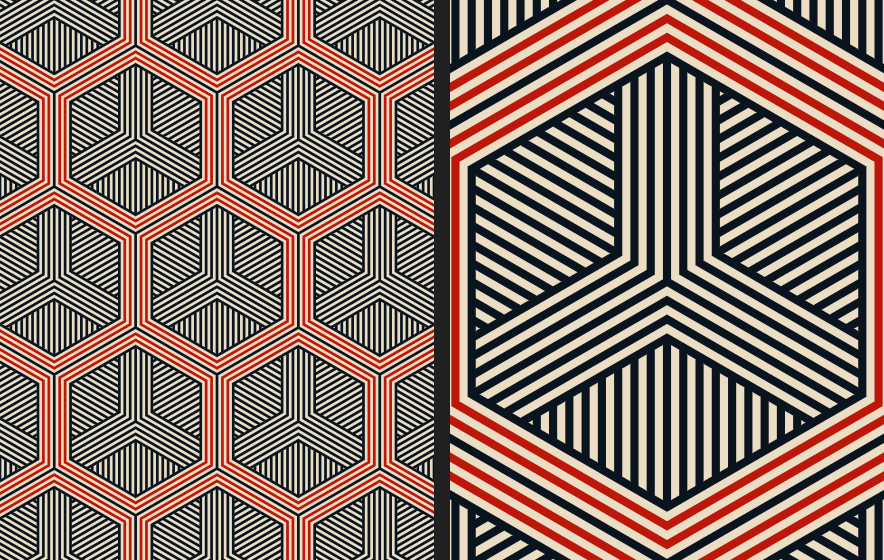
Left: the whole. Right: its middle third, enlarged.
Write a WebGL 2 fragment shader that draws this pattern.

```glsl
#version 300 es
precision highp float;

uniform vec2 u_resolution;
out vec4 fragColor;

// Coverage of a line of half width 0.25 at distance d, smoothed over one pixel
float line(float d, float pixel) {
    return clamp(0.5 + (0.25 - abs(d)) / pixel, 0.0, 1.0);
}

// Lines centred on every whole number
float stripes(float d, float pixel) {
    return line(d - round(d), pixel);
}

// Offset from the centre of the nearest hexagon, each 30 units wide
vec2 hexCell(vec2 p) {
    vec2 span = 30.0 * vec2(1.0, sqrt(3.0));
    vec2 a = mod(p + 0.5 * span, span) - 0.5 * span;
    vec2 b = mod(p, span) - 0.5 * span;
    return dot(a, a) < dot(b, b) ? a : b;
}

// Turn the three cube faces onto the lower one
vec2 foldFaces(vec2 q) {
    mat2 turn = mat2(-0.5, 0.866025, -0.866025, -0.5);
    vec2 face = q;
    for (int i = 0; i < 2; i++) {
        q = turn * q;
        if (q.y < face.y) face = q;
    }
    return vec2(abs(face.x), face.y);
}

void main() {
    vec3 cream = vec3(0.92, 0.87, 0.77);
    vec3 navy = vec3(0.04, 0.08, 0.12);
    vec3 red = vec3(0.74, 0.09, 0.04);

    // One unit is one stripe period; the canvas is 80 units wide
    float pixel = 80.0 / u_resolution.x;
    vec2 p = (gl_FragCoord.xy - 0.5 * u_resolution) * pixel;
    vec2 cell = hexCell(p + vec2(0.0, 0.1));
    vec2 corner = abs(cell);
    float edge = 15.0 - max(corner.x, dot(corner, vec2(0.5, 0.866025)));

    // Three mitred arms, then straight stripes filling each face
    vec2 face = foldFaces(cell);
    float arm = -dot(face, vec2(0.5, 0.866025));
    float ink = arm < 3.0
        ? stripes(arm, pixel)
        : max(stripes(face.x, pixel), line(arm - 3.0, pixel));

    // Inner outline
    ink = max(ink, line(edge - 3.0, pixel));
    vec3 colour = mix(cream, navy, ink);

    // Frame: navy seam, two red lines, navy outline
    if (edge < 3.0) {
        float ring = round(edge);
        vec3 paint = ring == 1.0 || ring == 2.0 ? red : navy;
        colour = mix(cream, paint, stripes(edge, pixel));
    }

    fragColor = vec4(colour, 1.0);
}
```
